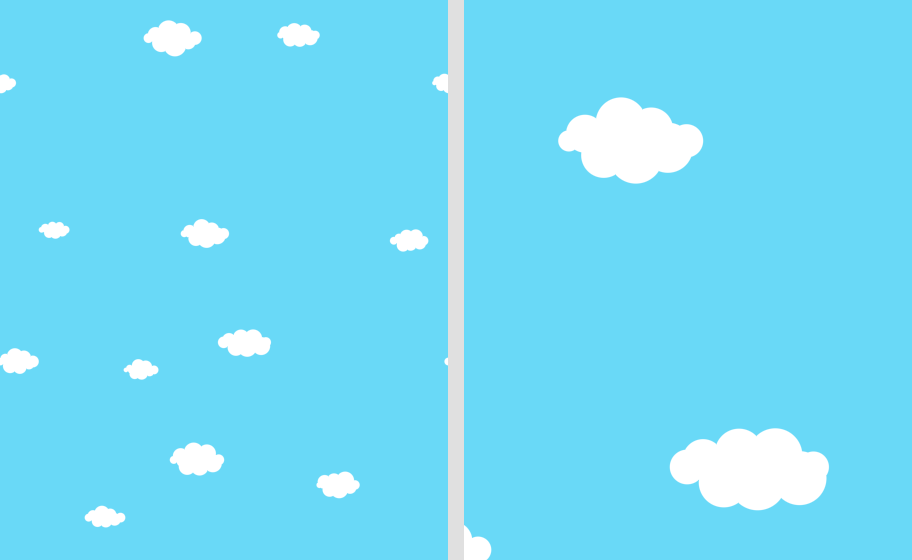
Left, the full canvas; right, a detail of the centre.
Give the GLSL for this pattern, as a Shadertoy shader.

```glsl
// Small puffy white clouds scattered over a flat light blue sky, tiling seamlessly.

const vec3  SKY_COLOR   = vec3(0.41, 0.85, 0.97);
const vec3  CLOUD_COLOR = vec3(1.0);
const ivec2 GRID        = ivec2(3, 4);   // one cloud per cell
const float JITTER      = 0.54;          // wander inside a cell, in cells
const float ROW_SHIFT   = 0.4;           // sideways shift of every second row
const float SIZE_MIN    = 0.027;         // cloud half width, in canvas heights
const float SIZE_MAX    = 0.055;
const int   LOBES       = 8;             // round puffs per cloud
const float TIP_RADIUS  = 0.20;          // puff radius at the ends, in half widths
const float MID_RADIUS  = 0.35;          // puff radius at the middle
const float LIFT        = 0.23;          // how far puffs rise and sink
const float GOLDEN      = 0.618;

vec2 hash2(vec2 p) {
    vec2 k = vec2(dot(p, vec2(127.1, 311.7)), dot(p, vec2(269.5, 183.3)));
    return fract(sin(k) * 43758.5453);
}

// Signed distance to a cloud about two units wide, centred on the origin.
float cloudDistance(vec2 p, float seed) {
    float reach = length(p);
    if (reach > 1.4) return reach - 1.2;

    // Solid core, so that no gaps open between the puffs
    float d = length(vec2(max(abs(p.x) - 0.4, 0.0), p.y)) - 0.28;

    // Puffs from the left tip to the right, alternately low and high
    for (int i = 0; i < LOBES; i++) {
        vec2 h = hash2(vec2(float(i) + 3.0, seed + 17.0));
        float t = 2.0 * float(i) / float(LOBES - 1) - 1.0;
        float bulge = 1.0 - t * t;
        float side = (i % 2 == 0) ? -1.0 : 1.0;
        vec2 center = vec2(0.78 * t + 0.08 * (h.y - 0.5),
                           side * LIFT * bulge * (0.75 + 0.5 * h.y));
        float radius = mix(TIP_RADIUS, MID_RADIUS, bulge)
                     + 0.035 * t + 0.10 * (h.x - 0.5);
        d = min(d, length(p - center) - radius);
    }
    return d;
}

void mainImage(out vec4 fragColor, in vec2 fragCoord) {
    vec2 p = fragCoord / iResolution.y;
    vec2 period = vec2(iResolution.x / iResolution.y, 1.0);
    float pixel = 1.0 / iResolution.y;

    // Nearest cloud, each wrapped around the canvas edges
    float d = 1.0;
    for (int row = 0; row < GRID.y; row++) {
        for (int col = 0; col < GRID.x; col++) {
            float id = float(row * GRID.x + col);
            vec2 cell = vec2(col, row) + 0.5 + JITTER * (hash2(vec2(id, 5.0)) - 0.5);
            cell.x += ROW_SHIFT * float(row % 2);
            vec2 offset = p - period * cell / vec2(GRID);
            offset -= period * floor(offset / period + 0.5);
            float size = mix(SIZE_MIN, SIZE_MAX, fract(id * GOLDEN + 0.3));
            d = min(d, size * cloudDistance(offset / size, id));
        }
    }

    float cover = 1.0 - smoothstep(-0.75 * pixel, 0.75 * pixel, d);
    fragColor = vec4(mix(SKY_COLOR, CLOUD_COLOR, cover), 1.0);
}
```
